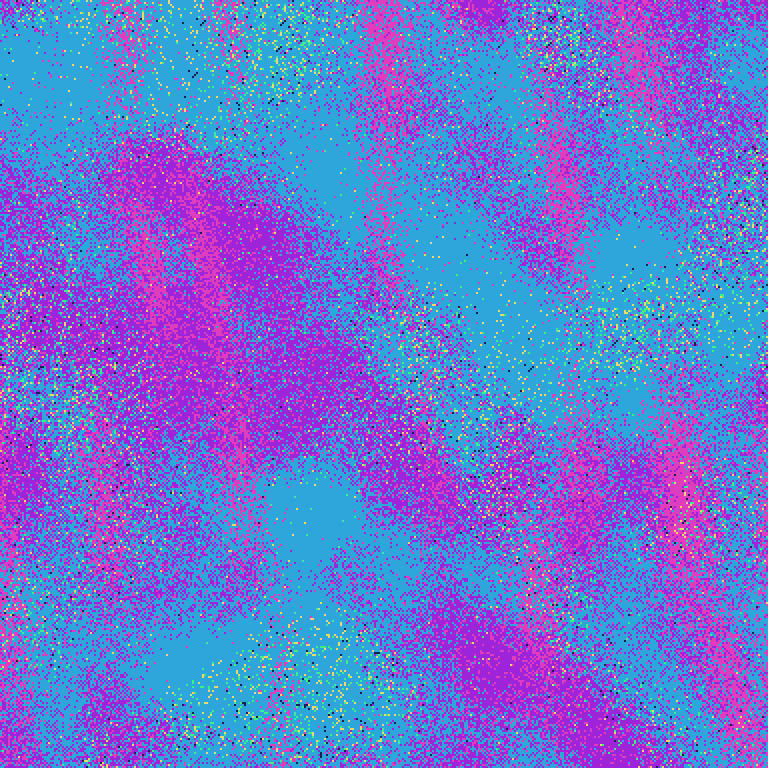
Give the GLSL for this texture, as a WebGL 1 fragment shader.

```glsl
precision highp float;
// Dithered grain in blue, violet and pink: diagonal drifts, upright streaks, bright specks.
uniform vec2 u_resolution;

const float GRAINS = 384.0;
const vec3 BLUE   = vec3(0.18, 0.65, 0.86);
const vec3 VIOLET = vec3(0.62, 0.14, 0.85);
const vec3 PINK   = vec3(0.87, 0.24, 0.74);
const vec3 GREEN  = vec3(0.25, 0.93, 0.55);
const vec3 YELLOW = vec3(0.93, 0.85, 0.42);
const vec3 INK    = vec3(0.10, 0.12, 0.32);

float hash(vec2 p, float seed) {
  return fract(sin(dot(p, vec2(12.9898, 78.233)) + seed * 37.719) * 43758.5453);
}

vec2 hash2(vec2 p, float seed) {
  return vec2(hash(p, seed), hash(p, seed + 0.5));
}

// Cellular noise: random values of nearby scattered points, blended by distance.
float cellBlend(vec2 p, float seed) {
  vec2 base = floor(p);
  float total = 0.0;
  float weights = 0.0;
  for (int j = -1; j <= 1; j++) {
    for (int i = -1; i <= 1; i++) {
      vec2 cell = base + vec2(float(i), float(j));
      vec2 d = p - cell - 0.2 - 0.6 * hash2(cell, seed);
      float w = exp(-4.5 * dot(d, d));
      total += w * hash(cell, seed + 2.0);
      weights += w;
    }
  }
  return total / weights;
}

// Soft elongated blobs, one in some cells of a tall grid.
float streaks(vec2 p, vec2 grid, float share, float seed) {
  vec2 q = p * grid;
  vec2 base = floor(q);
  float gap = 1.0;
  for (int j = -1; j <= 1; j++) {
    for (int i = -1; i <= 1; i++) {
      vec2 cell = base + vec2(float(i), float(j));
      vec2 center = cell + 0.2 + 0.6 * hash2(cell, seed);
      vec2 size = mix(vec2(0.16, 0.30), vec2(0.36, 0.54), hash2(cell, seed + 2.0));
      vec2 d = (q - center) / size;
      float strength = mix(0.3, 1.0, hash(cell, seed + 4.0));
      float on = step(hash(cell, seed + 5.0), share);
      gap *= 1.0 - on * strength * exp(-dot(d, d));
    }
  }
  return 1.0 - gap;
}

// Layered sines that bend the drifts and streaks.
vec2 bend(vec2 p) {
  return vec2(sin(p.y * 8.0 + 2.0 * sin(p.x * 4.0)) + 0.5 * sin(p.y * 17.0 + p.x * 5.0),
              sin(p.x * 7.0 + 1.3) + 0.5 * sin(p.x * 15.0 - p.y * 6.0));
}

vec3 speckColor(float pick) {
  vec3 color = mix(GREEN, YELLOW, step(0.46, pick));
  return mix(color, INK, step(0.84, pick));
}

// Colour of one square grain.
vec3 grainColor(vec2 grain) {
  vec2 p = (grain + 0.5) / GRAINS;
  vec2 warp = bend(p);

  // Drifts run down to the right; finer patches break them up.
  vec2 along = vec2(0.79 * p.x - 0.61 * p.y, 0.61 * p.x + 0.79 * p.y);
  float drift = cellBlend(along * vec2(3.6, 9.0) + 0.25 * warp, 3.0);
  float patches = cellBlend(p * vec2(15.0, 11.0) + 0.3 * warp, 11.0);
  float tone = 0.62 * drift + 0.38 * patches;

  // Streaks lean slightly to the left at the top.
  vec2 leaning = vec2(p.x + 0.13 * p.y + 0.008 * warp.x, p.y);
  float streak = streaks(leaning, vec2(9.0, 3.6), 0.5, 7.0);

  // Random threshold mixed with a checkerboard.
  float checker = mod(grain.x + grain.y, 2.0);
  float threshold = mix(hash(grain, 1.0), 0.25 + 0.5 * checker, 0.4);
  float blueShare = 0.55 + 1.3 * (0.5 - tone) - 0.2 * streak;
  vec3 color = mix(VIOLET, BLUE, step(threshold, blueShare));

  float pinkShare = 0.85 * streak + 0.12 * smoothstep(0.2, 0.7, tone);
  color = mix(color, PINK, step(hash(grain, 2.0), pinkShare));

  float cluster = cellBlend(p * 7.0 + 0.3 * warp, 19.0);
  float speckShare = 0.005 + 0.13 * smoothstep(0.5, 0.9, cluster);
  float speck = step(hash(grain, 3.0), speckShare);
  return mix(color, speckColor(hash(grain, 4.0)), speck);
}

void main() {
  // Average the grains under this pixel by covered area.
  vec2 footprint = GRAINS / u_resolution;
  vec2 low = (gl_FragCoord.xy - 0.5) * footprint;
  vec2 first = floor(low + 0.001);
  vec2 next = clamp((low + footprint - first - 1.0) / footprint, 0.0, 1.0);
  vec3 color = vec3(0.0);
  for (int j = 0; j < 2; j++) {
    for (int i = 0; i < 2; i++) {
      vec2 offset = vec2(float(i), float(j));
      vec2 cover = mix(1.0 - next, next, offset);
      color += cover.x * cover.y * grainColor(first + offset);
    }
  }
  gl_FragColor = vec4(color, 1.0);
}
```
